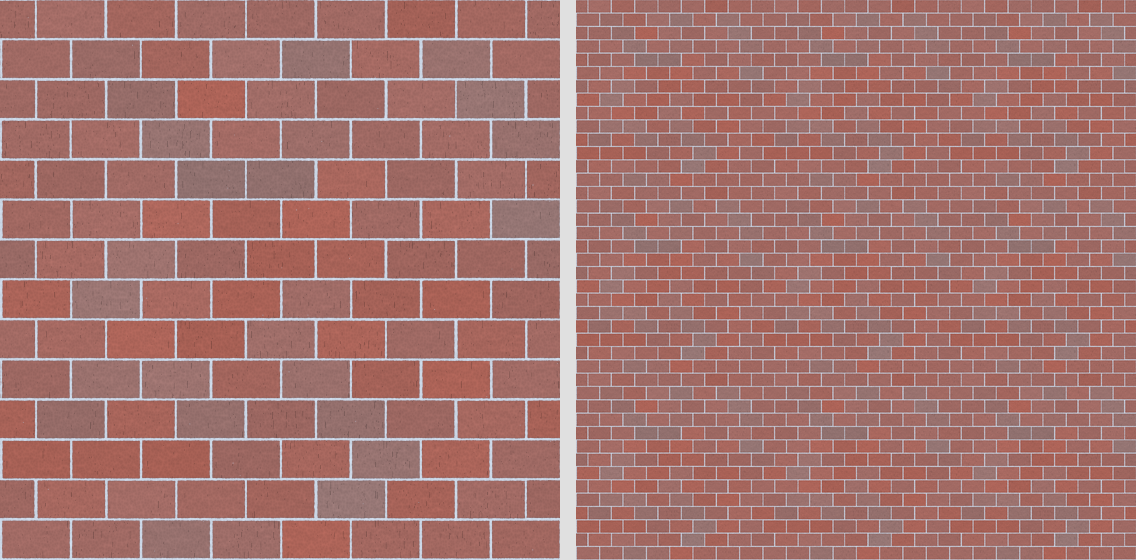
Left, the tile; right, the same tile 3 across and 3 down.
Reproduce this texture procedurally as a Shadertoy shader.

```glsl
const float TAU = 6.2831853;
const vec2 BRICKS = vec2(8.0, 14.0);
const vec2 JOINT_SHIFT = vec2(0.0018, 0.0012);
const float HALF_JOINT = 0.0025;

const vec3 RED_CLAY = vec3(0.675, 0.388, 0.342);
const vec3 PLAIN_CLAY = vec3(0.632, 0.418, 0.394);
const vec3 GREY_CLAY = vec3(0.585, 0.462, 0.455);
const vec3 MORTAR = vec3(0.80, 0.85, 0.91);
const vec3 MORTAR_EDGE = vec3(0.71, 0.70, 0.75);

float hash(vec2 p, float seed) {
    vec3 q = fract((p.xyx + seed * 17.3) * vec3(0.1031, 0.1030, 0.0973));
    q += dot(q, q.yzx + 33.33);
    return fract((q.x + q.y) * q.z);
}

vec2 hash2(vec2 p, float seed) {
    return vec2(hash(p, seed), hash(p, seed + 1.0));
}

// Wrapping cellular noise: distance to the nearest scattered point
float cellular(vec2 uv, vec2 count, float seed) {
    vec2 p = uv * count, cell = floor(p);
    float nearest = 2.0;
    for (int y = -1; y <= 1; y++)
    for (int x = -1; x <= 1; x++) {
        vec2 c = cell + vec2(x, y);
        nearest = min(nearest, length(c + hash2(mod(c, count), seed) - p));
    }
    return nearest;
}

// Soft wrapping undulation from -1 to 1
float waves(vec2 uv, vec2 freq) {
    vec2 a = TAU * uv * freq;
    return (sin(a.x + 2.0 * sin(a.y)) + sin(2.0 * a.y + 1.7 * sin(3.0 * a.x))) * 0.5;
}

// One upright mark in some of the cells; halfSize is in canvas units
float marks(vec2 uv, vec2 count, vec2 halfSize, float density, float pixel, float seed) {
    vec2 cell = floor(uv * count), id = mod(cell, count);
    vec2 size = halfSize * vec2(1.0, mix(0.35, 1.0, hash(id, seed)));
    vec2 margin = min(size * count + 0.1, 0.5);
    vec2 center = (cell + mix(margin, 1.0 - margin, hash2(id, seed + 2.0))) / count;
    vec2 d = abs(uv - center) - size;
    float dist = length(max(d, 0.0)) + min(max(d.x, d.y), 0.0);
    float ink = 1.0 - smoothstep(-0.5 * pixel, 0.5 * pixel + 0.0004, dist);
    return ink * step(hash(id, seed + 5.0), density);
}

float roundedBox(vec2 p, vec2 halfSize, float radius) {
    vec2 d = abs(p) - halfSize + radius;
    return length(max(d, 0.0)) + min(max(d.x, d.y), 0.0) - radius;
}

vec3 clayColor(vec2 id) {
    float tone = hash(id, 3.0);
    vec3 color = mix(RED_CLAY, PLAIN_CLAY, smoothstep(0.0, 0.55, tone));
    color = mix(color, GREY_CLAY, smoothstep(0.68, 1.0, tone));
    return color * mix(0.965, 1.03, hash(id, 4.0));
}

// Clay with mottling, fine grain, drag scratches and pits
vec3 brickSurface(vec2 uv, vec2 id, float grain, float pixel) {
    vec3 color = clayColor(id);
    color *= 1.0 + 0.018 * waves(uv, vec2(11.0, 19.0)) + 0.012 * waves(uv, vec2(5.0, 47.0));
    color *= 1.0 + 0.09 * (grain - 0.5);

    float wear = hash(id, 6.0);
    float patchy = 0.6 + 0.4 * waves(uv, vec2(17.0, 9.0));
    float scratch = marks(uv, vec2(128.0, 56.0), vec2(0.0004, 0.0065),
                          mix(0.04, 0.34, wear * wear) * patchy, pixel, 11.0);
    float pit = marks(uv, vec2(160.0, 144.0), vec2(0.0005, 0.0014),
                      mix(0.06, 0.16, wear), pixel, 21.0);
    float fleck = marks(uv, vec2(90.0, 84.0), vec2(0.0006, 0.0009), 0.006, pixel, 31.0);
    color *= 1.0 - 0.20 * max(scratch, 0.8 * pit);
    return mix(color, MORTAR_EDGE, 0.55 * fleck);
}

void mainImage(out vec4 fragColor, in vec2 fragCoord) {
    vec2 uv = fragCoord / iResolution.xy;
    float pixel = 1.0 / min(iResolution.x, iResolution.y);
    float grain = cellular(uv, vec2(230.0, 190.0), 41.0);

    // Running bond: odd courses move by half a brick
    vec2 p = (uv - JOINT_SHIFT) * BRICKS;
    p.x -= 0.5 * mod(floor(p.y), 2.0);
    vec2 id = mod(floor(p), BRICKS);
    vec2 local = (fract(p) - 0.5) / BRICKS;

    // Slightly uneven laying and ragged edges
    vec2 nudge = (hash2(id, 7.0) - 0.5) * vec2(0.0016, 0.0009);
    vec2 halfBrick = 0.5 / BRICKS - HALF_JOINT;
    float dist = roundedBox(local - nudge, halfBrick, 0.0014);
    dist += 0.00025 * waves(uv, vec2(31.0, 37.0)) + 0.0006 * (grain - 0.5);

    // Pale joint, duller at its sides and shaded under each brick
    float depth = smoothstep(0.0, 0.0017, dist);
    vec3 joint = mix(MORTAR_EDGE, MORTAR, depth);
    joint *= 1.0 + 0.05 * (grain - 0.5) + 0.015 * waves(uv, vec2(13.0, 23.0));
    float under = step(local.y, -halfBrick.y + 0.001) * (1.0 - depth);
    joint *= 1.0 - 0.08 * under;

    vec3 brick = brickSurface(uv, id, grain, pixel);
    brick *= 1.0 - 0.05 * smoothstep(-0.0022, -0.0004, dist);

    float edge = 0.5 * pixel + 0.0002;
    vec3 color = mix(brick, joint, smoothstep(-edge, edge, dist));
    fragColor = vec4(color, 1.0);
}
```
